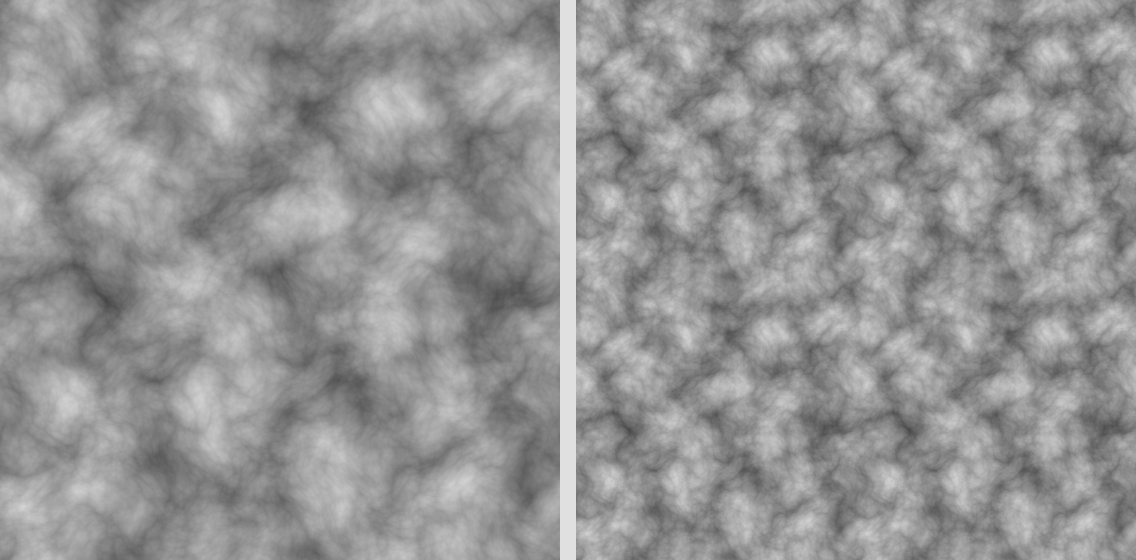
Left: one tile. Right: repeated 2 by 2.
Reproduce this texture procedurally as a Shadertoy shader.

```glsl
// Tileable grey cloud: soft bright puffs parted by dark creases, from layered cellular noise.

#define BASE_CELLS 5.0    // cells across the canvas in the coarsest layer
#define OCTAVES 6
#define GAIN 0.58         // weight of each finer layer
#define MEAN_GREY 0.58
#define CONTRAST 0.98
#define PUFF_SOFTNESS 0.03
#define MEAN_DISTANCE 0.463
#define WARP_COARSE 0.012
#define WARP_FINE 0.005

const float TAU = 6.2831853;

vec2 hash2(vec2 cell, float seed) {
    vec3 h = fract(vec3(cell.xyx + seed * 17.31) * vec3(0.1031, 0.1030, 0.0973));
    h += dot(h, h.yzx + 33.33);
    return fract((h.xx + h.yz) * h.zy);
}

// Rounded distance to the nearest scattered point; wraps after 'period' cells.
float cellDistance(vec2 p, float period, float seed) {
    vec2 cell = floor(p);
    vec2 local = p - cell;
    float nearest = 4.0;
    for (int y = -1; y <= 1; y++) {
        for (int x = -1; x <= 1; x++) {
            vec2 offset = vec2(x, y);
            vec2 toPoint = offset + hash2(mod(cell + offset, period), seed) - local;
            nearest = min(nearest, dot(toPoint, toPoint));
        }
    }
    return sqrt(nearest + PUFF_SOFTNESS);
}

// Layered sines with whole periods bend the straight cell borders.
vec2 bend(vec2 uv) {
    vec2 coarse = sin(TAU * (3.0 * uv.yx + vec2(1.0, -2.0) * uv) + vec2(0.7, 2.9));
    vec2 fine = sin(TAU * (8.0 * uv.yx + vec2(-3.0, 5.0) * uv) + vec2(4.1, 1.3));
    return uv + WARP_COARSE * coarse + WARP_FINE * fine;
}

float creases(vec2 uv) {
    float sum = 0.0;
    float total = 0.0;
    float weight = 1.0;
    float cells = BASE_CELLS;
    for (int i = 0; i < OCTAVES; i++) {
        float seed = float(i) + 1.0;
        vec2 shift = vec2(0.37, 0.61) * seed;
        sum += weight * cellDistance(uv * cells + shift, cells, seed);
        total += weight;
        weight *= GAIN;
        cells *= 2.0;
    }
    return sum / total;
}

void mainImage(out vec4 fragColor, in vec2 fragCoord) {
    vec2 uv = fragCoord / iResolution.xy;
    float grey = MEAN_GREY - CONTRAST * (creases(bend(uv)) - MEAN_DISTANCE);
    fragColor = vec4(vec3(clamp(grey, 0.0, 1.0)), 1.0);
}
```
